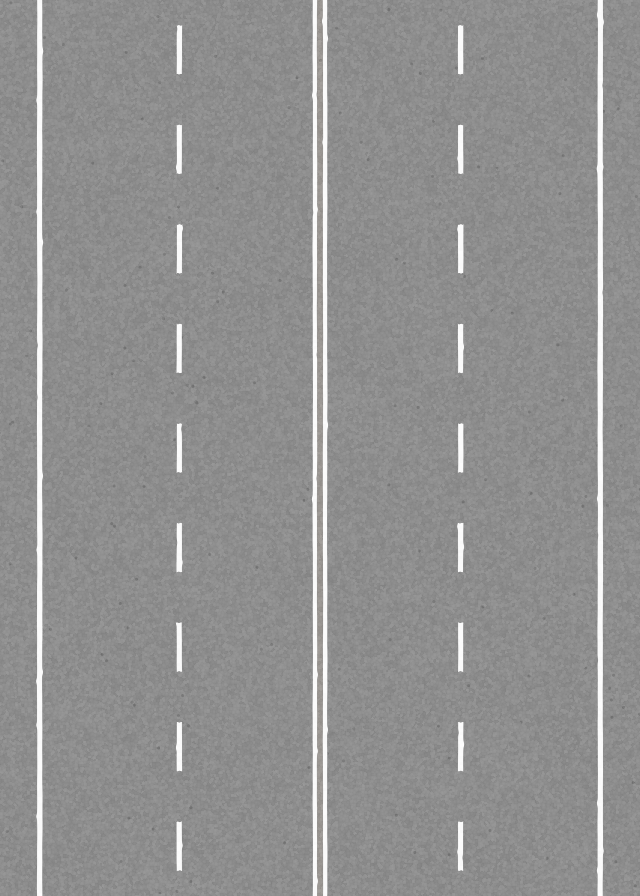
Give the GLSL for this pattern, as a Shadertoy shader.

```glsl
float hash(vec2 p) {
    vec3 q = fract(p.xyx * vec3(0.1031, 0.1030, 0.0973));
    q += dot(q, q.yzx + 33.33);
    return fract((q.x + q.y) * q.z);
}

// Cellular noise: x = distance to the nearest stone, y = that stone's random tone
vec2 cellular(vec2 p) {
    vec2 cell = floor(p), nearest = vec2(9.0, 0.0);
    for (int j = -1; j <= 1; j++)
    for (int i = -1; i <= 1; i++) {
        vec2 id = cell + vec2(i, j);
        vec2 stone = id + vec2(hash(id + 17.3), hash(id + 71.9));
        float d = length(p - stone);
        if (d < nearest.x) nearest = vec2(d, hash(id + 131.7));
    }
    return nearest;
}

// Uneven paint border: slow waves plus occasional small drips and chips
float paintWobble(float y, float seed) {
    float waves = sin(y * 23.0 + seed * 4.1) + 0.7 * sin(y * 61.0 + seed * 7.7)
                + 0.5 * sin(y * 173.0 + seed * 2.3);
    float slot = floor(y * 14.0);
    float r = hash(vec2(slot, seed * 13.0) + 41.0);
    float at = 0.2 + 0.6 * hash(vec2(slot, seed * 29.0) + 87.0);
    float t = (fract(y * 14.0) - at) / 0.045;
    float drip = exp(-t * t) * step(0.6, r) * (r > 0.72 ? 1.0 : -0.7);
    return 0.00013 * waves + 0.0009 * drip;
}

vec3 asphalt(vec2 p) {
    vec2 fine = cellular(p * 300.0 + 400.0);
    vec2 coarse = cellular(p * 125.0 + 200.0);
    float tone = 0.551 + 0.055 * (fine.y - 0.5) + 0.035 * (0.5 - fine.x);
    tone += 0.012 * (coarse.y - 0.5);
    tone += 0.003 * sin(p.x * 19.0 + 2.0 * sin(p.y * 11.0)) * sin(p.y * 27.0 + p.x * 8.0);
    // Sparse dark pits
    tone -= 0.09 * step(0.985, coarse.y) * (1.0 - smoothstep(0.12, 0.3, coarse.x));
    return vec3(tone);
}

// Signed distance to all the road markings
float markings(vec2 p) {
    float d = 1.0;
    for (int i = 0; i < 6; i++) {
        int kind = i % 3;   // 0 centre pair, 1 dashed, 2 road edge
        float offset = kind == 0 ? 0.0057 : kind == 1 ? 0.1570 : 0.3128;
        float x = p.x - (i < 3 ? -offset : offset);
        float halfWidth = kind == 0 ? 0.0024 : 0.0029;
        float seed = float(i) * 2.0 + step(0.0, x) + 1.0;
        float line = abs(x) - halfWidth - paintWobble(p.y + 0.5, seed);
        if (kind == 1) {
            float along = abs(fract(p.y * 9.0 + 4.5) - 0.5) / 9.0;
            line = max(line, along - 0.0272 - 0.0003 * sin(x * 1400.0 + p.y * 5.0));
        }
        d = min(d, line);
    }
    return d;
}

void mainImage(out vec4 fragColor, in vec2 fragCoord) {
    vec2 p = (fragCoord - 0.5 * iResolution.xy) / iResolution.y;
    float pixel = 1.0 / iResolution.y;

    vec3 color = asphalt(p);
    // Warm dust between the centre lines
    color += vec3(0.05, 0.035, 0.02) * (1.0 - smoothstep(0.002, 0.005, abs(p.x)));

    // White paint
    float paint = 1.0 - smoothstep(-0.6 * pixel, 0.6 * pixel, markings(p));
    color = mix(color, vec3(0.99) - 0.015 * hash(floor(p * 300.0)), paint);
    fragColor = vec4(color, 1.0);
}
```
